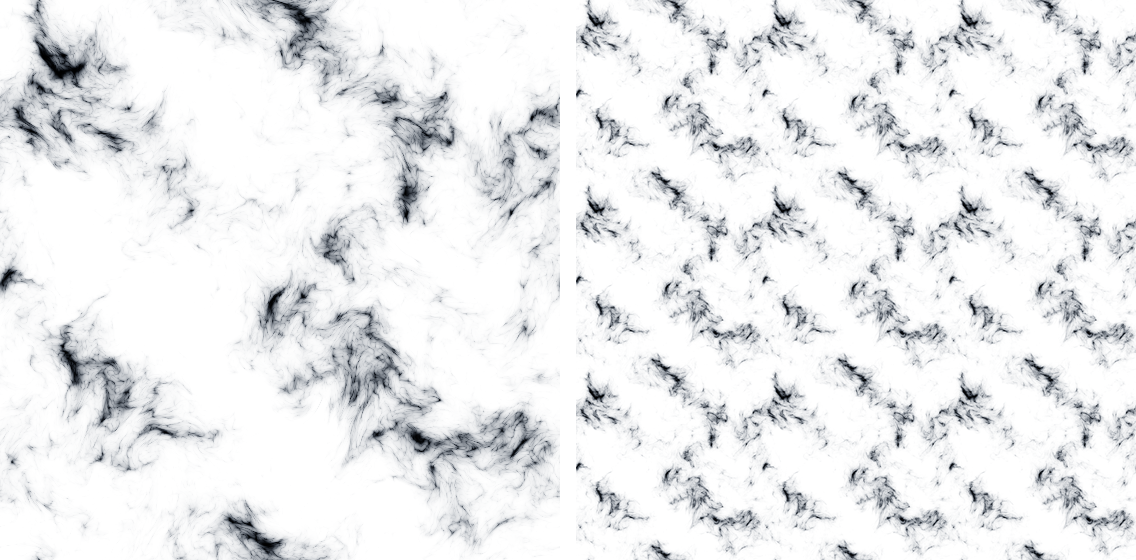
Left, the tile; right, the same tile 3 across and 3 down.
Reproduce this texture procedurally as a three.js fragment shader.

```glsl
// Wisps of blue-black ink smoke with dark knots, drifting over white; tiles seamlessly.
varying vec2 vUv;

const float TAU = 6.28318531;

vec2 hash2(vec2 cell) {
  vec3 a = fract(cell.xyx * vec3(0.1031, 0.1030, 0.0973));
  a += dot(a, a.yzx + 33.33);
  return fract((a.xx + a.yz) * a.zy);
}

// Wraps at the cell centre, so that rounding can never pick the wrong cell
vec2 wrapCell(vec2 cell, float cells) {
  return floor(mod(cell + 0.5, cells));
}

// Slope of the lattice corner
float corner(vec2 cell, vec2 offset, float cells, float seed) {
  float angle = TAU * hash2(wrapCell(cell, cells) + seed * 17.0).x;
  return dot(vec2(cos(angle), sin(angle)), offset);
}

// Wrapping gradient noise, about -0.6 to 0.6
float noise(vec2 p, float cells, float seed) {
  p = (p + seed * 0.137) * cells;
  vec2 i = floor(p), f = p - i;
  vec2 u = f * f * f * (f * (f * 6.0 - 15.0) + 10.0);
  vec2 e = vec2(1.0, 0.0);
  float low = mix(corner(i, f, cells, seed), corner(i + e, f - e, cells, seed), u.x);
  float high = mix(corner(i + e.yx, f - e.yx, cells, seed),
                   corner(i + 1.0, f - 1.0, cells, seed), u.x);
  return mix(low, high, u.y);
}

// Layered sine shears along whole-number waves stir the plane like a fluid
vec2 stir(vec2 p) {
  float frequency = 2.0;
  for (int n = 0; n < 12; n++) {
    float turn = float(n) * 2.4 + 0.6;
    vec2 wave = floor(frequency * vec2(cos(turn), sin(turn)) + 0.5);
    p += 0.048 * vec2(-wave.y, wave.x) / dot(wave, wave)
       * sin(TAU * dot(wave, p) + float(n) * 1.7);
    frequency *= 1.32;
  }
  return p;
}

// Large drifts leaning down to the right, broken up by finer billows
float drifts(vec2 p) {
  float sum = noise(vec2(p.x + p.y, p.y), 4.0, 1.0);
  float cells = 6.0, gain = 0.55;
  for (int n = 0; n < 5; n++) {
    sum += gain * noise(p, cells, float(n) + 2.0);
    cells *= 2.0;
    gain *= 0.58;
  }
  return sum;
}

// Thin creases where the noise changes sign; fine ones gather on coarse ones
float filaments(vec2 p) {
  float sum = 0.0, cells = 7.0, gain = 1.0, gather = 1.0;
  for (int n = 0; n < 5; n++) {
    float crease = exp(-7.0 * abs(noise(p, cells, float(n) + 9.0)));
    sum += gain * gather * (crease - 0.41);
    gather = 0.55 + crease;
    cells *= 2.0;
    gain *= 0.76;
  }
  return sum;
}

// Scattered cellular points of thick ink with soft halos
float knots(vec2 p) {
  const float cells = 5.0;
  vec2 home = floor(p * cells);
  float sum = 0.0;
  for (int y = -1; y <= 1; y++) {
    for (int x = -1; x <= 1; x++) {
      vec2 cell = home + vec2(float(x), float(y));
      vec2 id = wrapCell(cell, cells);
      float strength = hash2(id + 71.0).x;
      float reach = length(p * cells - cell - hash2(id + 40.0));
      sum += strength * strength * exp(-8.0 * reach);
    }
  }
  return sum;
}

void main() {
  vec2 p = stir(vUv);
  float thickness = -3.85 + 6.0 * drifts(p) + 2.0 * filaments(p) + 6.0 * knots(p);

  // Ink absorbs red most and blue least
  float ink = max(exp(thickness) - 0.008, 0.0);
  gl_FragColor = vec4(exp(-ink * vec3(1.1, 1.02, 0.92)), 1.0);
}
```
